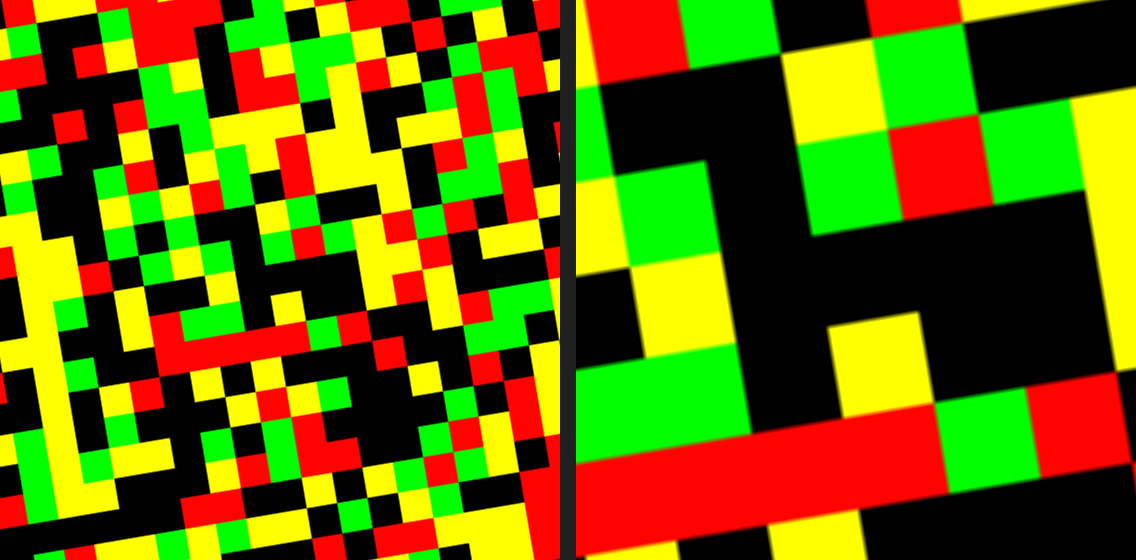
Left, the full canvas; right, a detail of the centre.
Write a three.js fragment shader that draws this pattern.

```glsl
// Tilted mosaic of square cells, each randomly black, yellow, red or green.
// The canvas is rotated into cell space, a hash picks each cell's colour,
// and neighbouring cells are blended over a narrow band at their borders.

varying vec2 vUv;

const float CELL_SIZE = 0.055;   // side of a cell, in canvas widths
const float TILT = 0.169;        // counterclockwise tilt, in radians
const float EDGE_WIDTH = 0.003;  // width of the soft border, in canvas widths

const vec3 BLACK = vec3(0.0, 0.0, 0.0);
const vec3 YELLOW = vec3(1.0, 1.0, 0.0);
const vec3 RED = vec3(1.0, 0.01, 0.0);
const vec3 GREEN = vec3(0.0, 1.0, 0.0);

// Cumulative shares of black, yellow and red; green takes the rest
const vec3 SHARES = vec3(0.34, 0.61, 0.82);

// Sine-free hash from a cell index to 0..1
float hash(vec2 p) {
  vec3 q = fract(vec3(p.xyx) * 0.1031);
  q += dot(q, q.yzx + 33.33);
  return fract((q.x + q.y) * q.z);
}

// Coordinates of p along axes turned by the given angle
vec2 toTiltedAxes(vec2 p, float angle) {
  float c = cos(angle);
  float s = sin(angle);
  return vec2(c * p.x + s * p.y, c * p.y - s * p.x);
}

// Random colour of one cell, weighted by the cumulative shares
vec3 cellColor(vec2 cell, vec3 shares) {
  float pick = hash(cell + 57.0);
  vec3 color = mix(BLACK, YELLOW, step(shares.x, pick));
  color = mix(color, RED, step(shares.y, pick));
  return mix(color, GREEN, step(shares.z, pick));
}

// Blend the four cells around p, switching sharply at the shared borders
vec3 mosaic(vec2 p, float softness, vec3 shares) {
  vec2 cell = floor(p - 0.5);
  vec2 f = fract(p - 0.5);
  vec2 w = clamp((f - 0.5) / softness + 0.5, 0.0, 1.0);
  vec3 lower = mix(cellColor(cell, shares),
                   cellColor(cell + vec2(1.0, 0.0), shares), w.x);
  vec3 upper = mix(cellColor(cell + vec2(0.0, 1.0), shares),
                   cellColor(cell + vec2(1.0, 1.0), shares), w.x);
  return mix(lower, upper, w.y);
}

void main() {
  vec2 p = toTiltedAxes(vUv, TILT) / CELL_SIZE + vec2(0.9, 0.02);
  gl_FragColor = vec4(mosaic(p, EDGE_WIDTH / CELL_SIZE, SHARES), 1.0);
}
```
